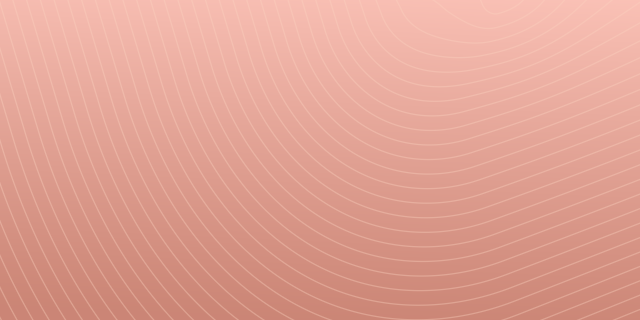
Give the GLSL for this background, as a Shadertoy shader.

```glsl
// Canvas units: height is 1, origin at the lower left
const vec3 LOW_COLOR = vec3(0.796, 0.523, 0.461);
const vec3 HIGH_COLOR = vec3(0.972, 0.745, 0.700);
const vec3 LINE_COLOR = vec3(0.985, 0.825, 0.750);
const float LINE_OPACITY = 0.37;
const float LINE_HALF_WIDTH = 0.0020;
const float GRADIENT_TILT = 0.09;
const float GRADIENT_CURVE = 1.1;

const float CENTER_X = 0.664;       // share of the canvas width
const float LOWER_SPACING = 0.0480; // line gap on the lower flank
const float LEFT_SPACING = 0.0430;  // line gap on the left flank
const float UPPER_SLOPE = 0.28;     // right flank slope at the top
const float LOWER_SLOPE = 0.41;     // right flank slope at the bottom
const float LEFT_SLOPE = 0.30;
const float RIGHT_BEND = 0.08;      // curvature of the right flank
const float CORE_SHIFT = 0.225;     // sideways drift of the inner rings
const float CORE_REACH = 0.235;     // distance over which it fades
const float LEVEL_OFFSET = 0.05;

// Contour level: two slanted flanks joined by an elliptic bend
float contourLevel(vec2 p, float aspect) {
    vec2 d = vec2(p.x - CENTER_X * aspect, 1.0 - p.y);
    vec2 core = (d - vec2(CORE_SHIFT, 0.0)) / CORE_REACH;
    d.x -= CORE_SHIFT * exp(-dot(core, core));

    float slope = mix(UPPER_SLOPE, LOWER_SLOPE, d.y);
    float lower = max(d.y + slope * d.x, 0.0) / LOWER_SPACING;
    float left = (LEFT_SLOPE * d.y - d.x) / LEFT_SPACING;
    float leftWeight = left > 0.0 ? 1.0 : RIGHT_BEND;
    return sqrt(lower * lower + leftWeight * left * left) + LEVEL_OFFSET;
}

void mainImage(out vec4 fragColor, in vec2 fragCoord) {
    float pixel = 1.0 / iResolution.y;
    float aspect = iResolution.x * pixel;
    vec2 p = fragCoord * pixel;

    // Tilted vertical gradient
    float shade = max(p.y + GRADIENT_TILT * (p.x / aspect - 0.5), 0.0);
    vec3 color = mix(LOW_COLOR, HIGH_COLOR, pow(shade, GRADIENT_CURVE));

    // Distance to the nearest whole level, from the local slope
    float level = contourLevel(p, aspect);
    vec2 change = vec2(contourLevel(p + vec2(pixel, 0.0), aspect),
                       contourLevel(p + vec2(0.0, pixel), aspect)) - level;
    float steepness = max(length(change) / pixel, 0.001);
    float lineDistance = abs(level - round(level)) / steepness;

    // Thin lines, smoothed over one pixel
    float coverage = clamp((LINE_HALF_WIDTH - lineDistance) / pixel + 0.5, 0.0, 1.0);
    color = mix(color, LINE_COLOR, LINE_OPACITY * coverage * step(0.5, level));

    fragColor = vec4(color, 1.0);
}
```
